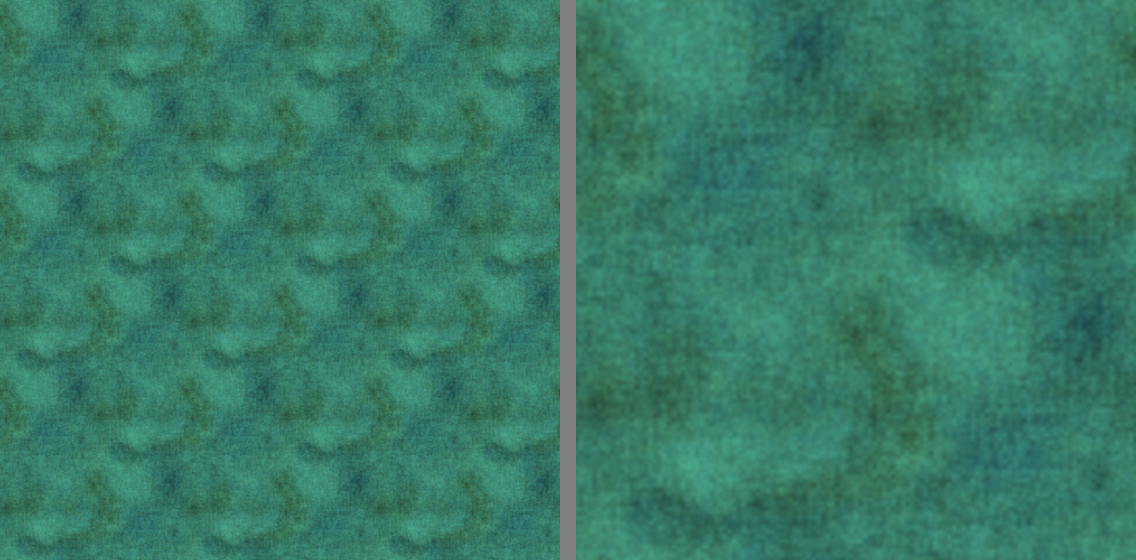
Left: the whole. Right: its middle third, enlarged.
Write a WebGL 1 fragment shader that draws this texture.

```glsl
precision highp float;
// Mottled teal-green plaster wash with olive and blue stains, repeating in a half-drop layout.

uniform vec2 u_resolution;

const float REPEATS = 3.0;
const vec3 DEEP_TEAL = vec3(0.145, 0.325, 0.275);
const vec3 PALE_TEAL = vec3(0.285, 0.645, 0.535);
const vec3 BLUE_SHIFT = vec3(-0.030, -0.008, 0.055);

float hash(vec2 cell, float seed) {
  vec3 q = fract(vec3(cell.xyx + seed * 17.3) * vec3(0.1031, 0.1030, 0.0973));
  q += dot(q, q.yzx + 33.33);
  return fract((q.x + q.y) * q.z);
}

// Maps a grid cell to its twin in the base tile; each half row steps half a tile.
vec2 wrapCell(vec2 cell, vec2 count) {
  float halfRows = count.y * 0.5;
  float row = floor((cell.y + 0.5) / halfRows);
  float column = cell.x - row * count.x * 0.5;
  column -= count.x * floor((column + 0.5) / count.x);
  return vec2(column, cell.y - row * halfRows);
}

// Repeating value noise centred on zero; count must be even.
float noise(vec2 p, vec2 count, float seed) {
  vec2 cell = floor(p * count);
  vec2 f = fract(p * count);
  f = f * f * (3.0 - 2.0 * f);
  float a = hash(wrapCell(cell, count), seed);
  float b = hash(wrapCell(cell + vec2(1.0, 0.0), count), seed);
  float c = hash(wrapCell(cell + vec2(0.0, 1.0), count), seed);
  float d = hash(wrapCell(cell + vec2(1.0, 1.0), count), seed);
  return mix(mix(a, b, f.x), mix(c, d, f.x), f.y) - 0.5;
}

// Repeating cellular noise: distance to the nearest scattered point.
float cellular(vec2 p, vec2 count, float seed) {
  vec2 cell = floor(p * count);
  vec2 f = fract(p * count);
  float nearest = 2.0;
  for (int y = -1; y <= 1; y++) {
    for (int x = -1; x <= 1; x++) {
      vec2 offset = vec2(float(x), float(y));
      vec2 id = wrapCell(cell + offset, count);
      vec2 point = offset + vec2(hash(id, seed), hash(id, seed + 1.0));
      nearest = min(nearest, length(point - f));
    }
  }
  return nearest;
}

// Soft repeating blot; ink holds its tone and its hue (olive negative, blue positive).
vec2 stain(vec2 p, vec2 centre, vec2 size, vec2 ink) {
  vec2 d = p - centre;
  d -= 0.5 * floor(d.y * 2.0 + 0.5);
  d.x = fract(d.x + 0.5) - 0.5;
  d /= size;
  return ink * exp(-dot(d, d));
}

vec2 paleStains(vec2 p) {
  return stain(p, vec2(0.66, 0.42), vec2(0.13, 0.12), vec2(0.27, 0.15))
       + stain(p, vec2(0.33, 0.45), vec2(0.13, 0.09), vec2(0.20, 0.10))
       + stain(p, vec2(0.23, 0.19), vec2(0.10, 0.06), vec2(0.32, 0.10))
       + stain(p, vec2(0.41, 0.21), vec2(0.08, 0.05), vec2(0.17, 0.10))
       + stain(p, vec2(0.06, 0.06), vec2(0.09, 0.07), vec2(0.15, 0.00))
       + stain(p, vec2(0.70, 0.05), vec2(0.05, 0.09), vec2(0.16, 0.10));
}

vec2 darkStains(vec2 p) {
  return stain(p, vec2(0.25, 0.08), vec2(0.13, 0.05), vec2(-0.34, 0.20))
       + stain(p, vec2(0.09, 0.28), vec2(0.12, 0.09), vec2(-0.26, -0.60))
       + stain(p, vec2(0.52, 0.41), vec2(0.08, 0.09), vec2(-0.26, -0.60))
       + stain(p, vec2(0.56, 0.29), vec2(0.09, 0.06), vec2(-0.20, -0.60))
       + stain(p, vec2(0.48, 0.13), vec2(0.13, 0.06), vec2(-0.20, -0.55))
       + stain(p, vec2(0.90, 0.39), vec2(0.07, 0.11), vec2(-0.28, 0.60))
       + stain(p, vec2(0.75, 0.18), vec2(0.09, 0.09), vec2(-0.20, 0.75))
       + stain(p, vec2(0.93, 0.12), vec2(0.03, 0.07), vec2(-0.28, 0.10));
}

// Layered mottling, brushed both ways, with fine pitted specks.
float grain(vec2 p) {
  float mottle = 0.17 * noise(p, vec2(12.0), 1.0) + 0.16 * noise(p, vec2(28.0), 2.0);
  float brush = 0.18 * noise(p, vec2(90.0, 28.0), 3.0)
              + 0.18 * noise(p, vec2(28.0, 90.0), 4.0);
  float specks = 0.22 * noise(p, vec2(120.0), 5.0)
               + 0.16 * (0.48 - cellular(p, vec2(64.0), 6.0));
  return mottle + brush + specks;
}

void main() {
  vec2 p = gl_FragCoord.xy / u_resolution * REPEATS;

  // Ragged stain edges
  vec2 drift = vec2(noise(p, vec2(10.0), 7.0), noise(p, vec2(10.0), 8.0));
  vec2 fray = vec2(noise(p, vec2(40.0), 9.0), noise(p, vec2(40.0), 10.0));
  vec2 q = p + 0.08 * drift + 0.04 * fray;

  // Tone and hue; the grain bites harder in the dark stains
  vec2 wash = vec2(0.51, 0.0) + paleStains(q) + darkStains(q);
  float tone = wash.x + grain(p) * mix(1.3, 0.8, clamp(wash.x, 0.0, 1.0));
  float hue = wash.y + 0.5 * noise(p, vec2(16.0), 11.0) + 0.5 * noise(p, vec2(60.0), 12.0);

  vec3 color = mix(DEEP_TEAL, PALE_TEAL, clamp(tone, -0.1, 1.1)) + BLUE_SHIFT * hue;
  gl_FragColor = vec4(color, 1.0);
}
```
